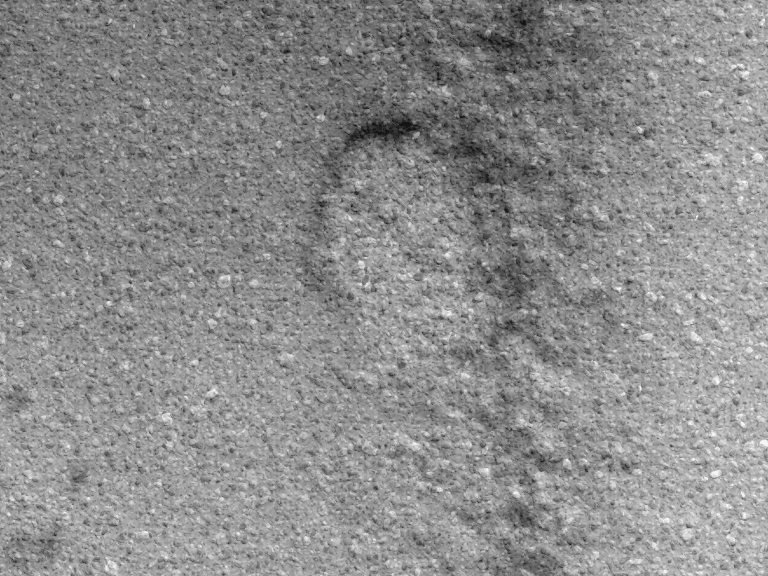
Give the GLSL for this texture, as a Shadertoy shader.

```glsl
// Worn grey asphalt with embedded stone chips, a shallow gravelly hole and broken ridges.

const vec2 LIGHT = vec2(0.45, 0.89);

float hash(vec2 p) {
    return fract(sin(dot(p, vec2(127.1, 311.7))) * 43758.5453);
}

float noise(vec2 p) {
    vec2 i = floor(p), f = fract(p);
    f = f * f * (3.0 - 2.0 * f);
    return mix(mix(hash(i), hash(i + vec2(1, 0)), f.x),
               mix(hash(i + vec2(0, 1)), hash(i + vec2(1, 1)), f.x), f.y);
}

float fbm(vec2 p) {
    float sum = 0.0, amp = 0.5;
    for (int i = 0; i < 5; i++) {
        sum += amp * noise(p);
        p = mat2(1.6, 1.2, -1.2, 1.6) * p + 7.3;
        amp *= 0.5;
    }
    return sum;
}

// Angular chips scattered on a grid: x = brightness offset, y = coverage
vec2 chips(vec2 p, float density, float fill, float contrast) {
    vec2 q = p * density + density * 0.37;
    vec2 cell = floor(q);
    float soft = 0.7 * density / iResolution.y;
    vec2 result = vec2(0.0);
    for (int j = -1; j <= 1; j++)
    for (int i = -1; i <= 1; i++) {
        vec2 id = cell + vec2(i, j);
        if (hash(id + 3.7) > fill) continue;
        vec2 off = q - id - 0.15 - 0.7 * vec2(hash(id + 11.3), hash(id + 23.9));
        float angle = 6.283 * hash(id + 31.1);
        vec2 d = mat2(cos(angle), sin(angle), -sin(angle), cos(angle)) * off;
        d.y *= 1.0 + 1.1 * hash(id + 41.7);
        float shape = max(max(abs(d.x), abs(d.y)), abs(d.x * 0.75 + d.y * 0.6));
        float size = 0.2 + 0.3 * hash(id + 53.3);
        float edge = mix(shape, length(d), 0.4) - size;
        float cover = smoothstep(soft, -soft, edge);

        // Tilted face, bright upper rim and dark crescent below
        float facing = dot(off, LIGHT) / (length(off) + 0.05);
        float face = (hash(id + 67.9) - 0.47) * contrast + 0.05 * facing;
        float rim = exp(-abs(edge) * 11.0) * facing;
        result.x = mix(result.x, face, cover);
        result.x += rim * (facing < 0.0 ? 0.22 : 0.09);
        result.y = max(result.y, cover);
    }
    return result;
}

float bump(float x, float width) {
    return exp(-x * x / (width * width));
}

void mainImage(out vec4 fragColor, in vec2 fragCoord) {
    vec2 p = fragCoord / iResolution.y;
    vec2 wobble = vec2(fbm(p * 9.0), fbm(p * 9.0 + 40.0)) - 0.48;
    vec2 w = p + 0.12 * wobble;
    vec2 ragged = p + 0.006 * (vec2(noise(p * 75.0), noise(p * 75.0 + 60.0)) - 0.5);

    // Broad light: dim top left, pale right, dusky centre
    float tone = mix(0.625, 0.475, smoothstep(0.1, 0.95, p.y + 0.1 * wobble.x));
    float right = smoothstep(0.9, 1.3, w.x - 0.1 * (p.y - 0.5));
    tone = mix(tone, 0.69 - 0.05 * p.y, right);
    tone -= 0.055 * bump(w.x - 0.84, 0.24);
    tone += 0.06 * (fbm(p * 5.0 + 9.0) - 0.48);

    // Hole with a shaded upper left rim and a pale floor
    vec2 h = (w - vec2(0.70, 0.56)) / vec2(0.14, 0.24);
    float radius = length(h);
    float hole = smoothstep(1.05, 0.65, radius);
    float upperLeft = smoothstep(-0.1, 0.8, dot(h, vec2(-0.8, 0.6)) / (radius + 0.01));
    tone -= 0.11 * bump(radius - 1.0, 0.17) * upperLeft;
    tone += 0.08 * hole;

    // Broken ridges running from top to bottom
    float ridge = w.x - 0.87 - 0.04 * sin(p.y * 13.0 + 0.9);
    float broken = smoothstep(0.36, 0.62, fbm(p * 13.0 + 21.0));
    tone -= 0.13 * bump(ridge, 0.035) * broken;
    float outer = bump(w.x - 1.03, 0.025) * bump(p.y - 0.64, 0.2);
    tone -= 0.11 * outer * broken;
    float lip = bump(radius - 1.0, 0.06) * smoothstep(0.5, 1.0, h.y);
    tone -= 0.2 * lip * broken;

    // Lumpy relief, strongest around the damage
    float rough = bump(w.x - 0.86, 0.22);
    float lumps = fbm(p * 22.0) - fbm(p * 22.0 + LIGHT * 0.35);
    tone += lumps * (0.1 + 0.5 * rough);

    // Dark oily spots at the lower left
    for (int i = 0; i < 4; i++) {
        float k = float(i);
        vec2 spot = vec2(0.02 + 0.06 * mod(k, 3.0), 0.045 + 0.13 * floor(k / 2.0) * (3.0 - k) + 0.26 * step(2.5, k));
        float blot = bump(length(p - spot + 0.05 * wobble), 0.024);
        tone -= 0.22 * blot * (0.4 + noise(p * 90.0));
    }

    // Stone layers from fine grit to large chips
    tone += 0.8 * chips(ragged, 118.0, 0.85, 0.30).x;
    vec2 medium = chips(ragged, 66.0, 0.75, 0.22);
    tone += medium.x;
    tone += 0.85 * chips(ragged, 33.0, 0.32, 0.12).x;
    tone += hole * 0.7 * chips(ragged + 0.41, 72.0, 0.7, 0.36).x;

    // Scattered pale stones, more of them on the right
    vec2 pale = chips(ragged + 0.73, 42.0, 0.04 + 0.12 * right + 0.06 * rough, 0.1);
    tone += pale.x + pale.y * 0.13;

    // Mineral grain
    tone += 0.13 * (noise(p * 330.0) - 0.5) + 0.07 * (noise(p * 170.0 + 5.0) - 0.5);

    fragColor = vec4(vec3(clamp(tone + 0.015, 0.08, 0.97)), 1.0);
}
```
